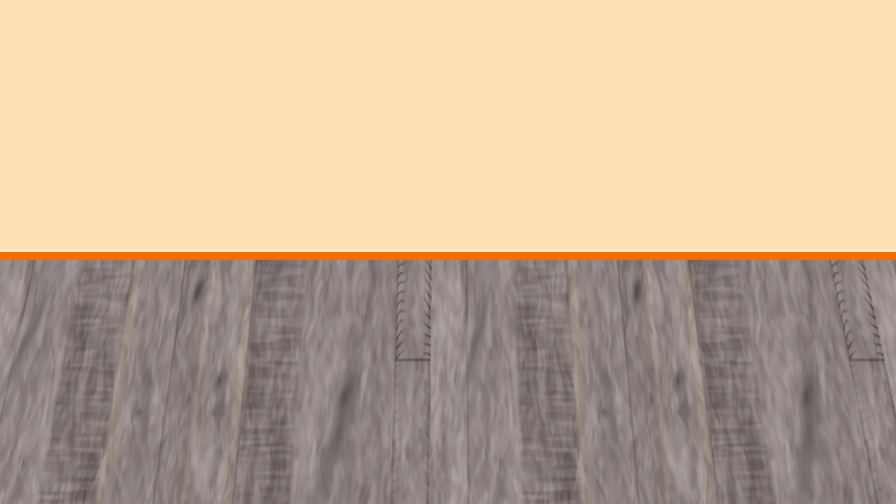
A WebGL 1 fragment shader for this background:

```glsl
precision highp float;
// A plain cream wall above an orange skirting strip and a grey plank floor.
// The planks fan out slightly towards the viewer and repeat sideways; their
// grain is smooth cellular noise stretched along the boards.

uniform vec2 u_resolution;

const vec3 WALL = vec3(1.0, 0.878, 0.698);
const vec3 WALL_RIM = vec3(1.0, 0.94, 0.83);
const vec3 STRIP = vec3(0.97, 0.42, 0.01);
const vec3 WOOD = vec3(0.562, 0.520, 0.507);
const vec3 WOOD_TAN = vec3(0.64, 0.565, 0.51);
const vec3 KNOT = vec3(0.25, 0.24, 0.26);
const float STRIP_TOP = 0.5;
const float STRIP_BOTTOM = 0.4845;
const float RIM_HEIGHT = 0.005;
const float PERIOD = 0.482;      // width of one set of boards at the strip
const float SPREAD = 0.125;      // widening from the strip to the near edge
const float PANEL_LEFT = 0.922;  // figured board, within one set
const float PANEL_END = 0.41;    // depth at which it stops
const float TAU = 6.28319;

vec2 hash2(vec2 p) {
  vec2 k = vec2(dot(p, vec2(127.1, 311.7)), dot(p, vec2(269.5, 183.3)));
  return fract(sin(k) * 43758.54);
}

// Smooth cellular noise: each cell's random tone is spread around its point.
float cellNoise(vec2 p) {
  vec2 cell = floor(p);
  float total = 0.0, weight = 0.001;
  for (int j = -1; j <= 1; j++) {
    for (int i = -1; i <= 1; i++) {
      vec2 c = cell + vec2(float(i), float(j));
      vec2 h = hash2(c);
      vec2 d = p - c - h;
      float w = exp(-4.0 * dot(d, d));
      total += w * hash2(c + 57.0).x;
      weight += w;
    }
  }
  return total / weight - 0.5;
}

float band(float x, float left, float right, float soft) {
  return smoothstep(left - soft, left + soft, x)
       * (1.0 - smoothstep(right - soft, right + soft, x));
}

float spot(vec2 p, vec2 centre, vec2 size) {
  vec2 d = p - centre;
  d.x += 0.12 * d.y;
  d /= size;
  return exp(-dot(d, d));
}

// Dark knots and cracks; p is (place across the set, depth).
float knots(vec2 p) {
  float k = 0.0;
  vec2 pair = vec2(abs(p.x - 0.464), p.y);
  for (int i = 0; i < 2; i++) {
    float n = float(i);
    k += (1.0 - 0.3 * n) * spot(pair, vec2(0.081 + 0.003 * n, 0.49 + 0.135 * n),
                               vec2(0.011, 0.038 - 0.018 * n));
  }
  k += 0.8 * spot(p, vec2(0.473, 0.13), vec2(0.010, 0.05));
  k += 0.9 * spot(p, vec2(0.815, 0.54), vec2(0.012, 0.06));
  k += 0.55 * spot(p, vec2(0.805, 0.72), vec2(0.016, 0.22));
  k += 0.5 * spot(p, vec2(0.107, 0.30), vec2(0.013, 0.20));
  k += 0.4 * spot(p, vec2(0.650, 0.04), vec2(0.010, 0.05));
  return k;
}

vec3 floorColor(float x, float depth) {
  float across = 0.5 + (x - 0.5) / (1.0 + SPREAD * depth);
  float q = fract(across / PERIOD);
  float soft = 0.8 / (u_resolution.x * PERIOD);
  float wave = 0.004 * sin(depth * 9.0 + q * 40.0) + 0.002 * sin(depth * 23.0 - q * 70.0);
  vec2 p = vec2(q + wave, depth);

  // Long grain in three widths
  float broad = cellNoise(p * vec2(24.0, 2.0));
  float streak = cellNoise(p * vec2(75.0, 5.0) + 13.0);
  float fibre = cellNoise(p * vec2(170.0, 22.0) + 31.0);
  float tone = 0.07 * broad + 0.12 * streak + 0.11 * fibre;

  // Board tones and saw marks across the two dark boards
  float sawn = band(q, 0.19, 0.312, 0.006) + band(q, 0.598, 0.71, 0.006);
  float sawMark = cellNoise(vec2(q * 20.0, depth * 62.0));
  tone += sawn * (0.10 * sawMark - 0.068);
  tone -= 0.045 * band(q, 0.43, 0.488, 0.004);
  tone += 0.025 * band(q, 0.0, 0.08, 0.004);
  tone -= 0.02 * band(q, 0.81, PANEL_LEFT, 0.004);

  // Figured board: slanted strokes by both edges, then a cross joint
  float inPanel = band(q, PANEL_LEFT, 1.0, soft);
  float side = abs(q - 0.5 * (PANEL_LEFT + 1.0)) / (0.5 * (1.0 - PANEL_LEFT));
  float stroke = smoothstep(0.2, 0.9, sin(TAU * (depth * 25.0 - side * 1.6 + streak)));
  float upper = 1.0 - smoothstep(PANEL_END - 0.006, PANEL_END + 0.006, depth);
  tone -= inPanel * stroke * smoothstep(0.4, 0.85, side) * mix(0.03, 0.13, upper);
  tone -= 0.13 * inPanel * band(depth, PANEL_END - 0.006, PANEL_END + 0.006, 0.005);

  // Seams: dark joints beside pale tan edges
  float joint = band(q, PANEL_LEFT - 0.003, PANEL_LEFT + 0.003, soft)
              + band(q, 0.993, 0.998, soft) + band(q, 0.428, 0.433, soft)
              + band(q, 0.592, 0.597, soft) + band(q, 0.078, 0.082, soft);
  float tanEdge = band(q, 0.315, 0.332, 0.004) + band(q, 0.574, 0.589, 0.004)
                + 0.5 * band(q, 0.488, 0.500, 0.004);
  vec3 color = mix(WOOD, WOOD_TAN, 0.6 * tanEdge) + tone - 0.07 * joint;
  float dark = knots(p) * clamp(0.75 + 1.3 * streak + 0.8 * fibre, 0.0, 1.0);
  return mix(color, KNOT, clamp(dark, 0.0, 0.9));
}

void main() {
  vec2 uv = gl_FragCoord.xy / u_resolution;
  float soft = 0.7 / u_resolution.y;
  float depth = clamp((STRIP_BOTTOM - uv.y) / STRIP_BOTTOM, 0.0, 1.0);
  float rim = band(uv.y, STRIP_TOP, STRIP_TOP + RIM_HEIGHT, soft);
  vec3 wall = mix(WALL, WALL_RIM, rim);
  vec3 color = mix(floorColor(uv.x, depth), STRIP,
                   smoothstep(STRIP_BOTTOM - soft, STRIP_BOTTOM + soft, uv.y));
  color = mix(color, wall, smoothstep(STRIP_TOP - soft, STRIP_TOP + soft, uv.y));
  gl_FragColor = vec4(color, 1.0);
}
```
